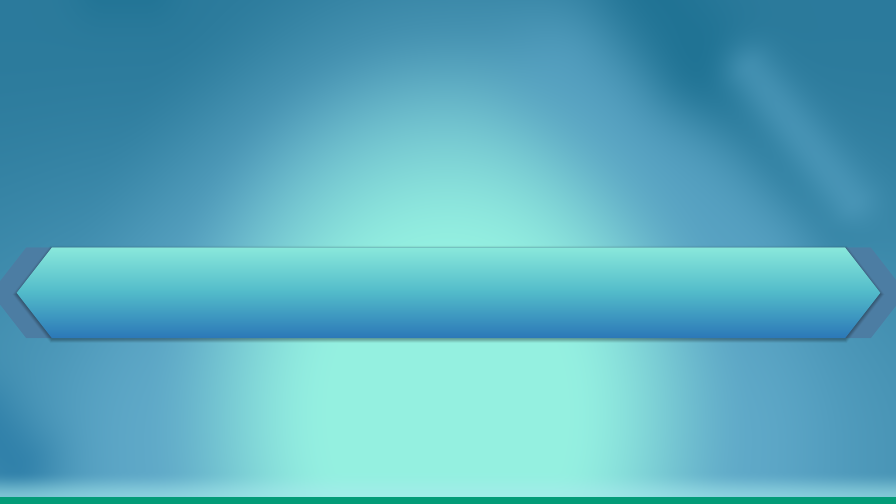
Reproduce this background procedurally as a Shadertoy shader.

```glsl
// A glossy pointed ribbon over a mint glow on blurred teal, with a green floor strip.

const vec3 TEAL  = vec3(0.17, 0.48, 0.61);
const vec3 DEEP  = vec3(0.11, 0.44, 0.57);
const vec3 AZURE = vec3(0.36, 0.65, 0.78);
const vec3 MINT  = vec3(0.58, 0.94, 0.88);
const vec3 SLATE = vec3(0.30, 0.49, 0.64);
const vec3 FLOOR = vec3(0.01, 0.61, 0.47);

// Signed distance to a flat bar whose two ends taper to a point.
float pointedBar(vec2 p, float shoulder, float tip, float halfHeight) {
    vec2 q = abs(p);
    vec2 normal = normalize(vec2(halfHeight, tip - shoulder));
    return max(q.y - halfHeight, dot(q - vec2(tip, 0.0), normal));
}

// Soft streak of light or shade around the segment a-b.
float streak(vec2 p, vec2 a, vec2 b, float width) {
    vec2 ab = b - a;
    float t = clamp(dot(p - a, ab) / dot(ab, ab), 0.0, 1.0);
    float d = length(p - a - t * ab) / width;
    return exp(-d * d);
}

float cover(float d, float pixel) {
    return 1.0 - smoothstep(-0.5 * pixel, 0.5 * pixel, d);
}

// Blurred backdrop; p is measured from the bottom centre in canvas heights.
vec3 backdrop(vec2 p) {
    // Cool base, darker towards the top
    vec3 col = mix(AZURE, TEAL, smoothstep(0.12, 0.95, p.y));
    col = mix(col, TEAL, 0.45 * smoothstep(0.55, 1.0, abs(p.x)));

    // Wide blue halo, then the mint core
    float d = length((p - vec2(0.0, 0.18)) * vec2(1.0, 0.78));
    col = mix(col, vec3(0.39, 0.68, 0.79), 0.85 * (1.0 - smoothstep(0.40, 0.80, d)));
    col = mix(col, MINT, 1.0 - smoothstep(0.23, 0.61, d));

    // Diagonal streaks on the right
    col = mix(col, AZURE, 0.55 * streak(p, vec2(0.24, 0.86), vec2(0.60, 0.50), 0.13));
    col = mix(col, DEEP, 0.75 * streak(p, vec2(0.41, 1.02), vec2(0.50, 0.88), 0.11));
    col = mix(col, DEEP, 0.35 * streak(p, vec2(0.50, 0.88), vec2(0.78, 0.56), 0.07));
    col = mix(col, AZURE, 0.50 * streak(p, vec2(0.60, 0.86), vec2(0.80, 0.60), 0.055));

    // Dark patches in the left corners
    col = mix(col, DEEP, 0.60 * streak(p, vec2(-0.68, 1.02), vec2(-0.60, 1.02), 0.07));
    col = mix(col, vec3(0.16, 0.48, 0.65), 0.75 * streak(p, vec2(-0.93, 0.16), vec2(-0.86, 0.08), 0.09));

    // Pale haze above the floor
    float haze = 1.0 - smoothstep(0.010, 0.065, p.y);
    return mix(col, vec3(0.66, 0.92, 0.93), 0.60 * haze);
}

// Ribbon gradient; t runs from 0 at the bottom to 1 at the top.
vec3 ribbonColor(float t) {
    vec3 low  = vec3(0.17, 0.47, 0.72);
    vec3 mid  = vec3(0.32, 0.73, 0.79);
    vec3 high = vec3(0.54, 0.91, 0.86);
    return t < 0.5 ? mix(low, mid, t * 2.0) : mix(mid, high, t * 2.0 - 1.0);
}

void mainImage(out vec4 fragColor, in vec2 fragCoord) {
    float pixel = 1.0 / iResolution.y;
    vec2 p = (fragCoord - vec2(0.5 * iResolution.x, 0.0)) * pixel;
    vec3 col = backdrop(p);

    // Floor strip
    col = mix(col, FLOOR, cover(p.y - 0.014, pixel));

    // Slate bar behind the ribbon
    vec2 q = p - vec2(0.001, 0.419);
    float halfHeight = 0.090;
    col = mix(col, SLATE, cover(pointedBar(q, 0.838, 0.908, halfHeight), pixel));

    // Ribbon with a soft drop shadow
    float shadow = pointedBar(q + vec2(0.0, 0.003), 0.787, 0.857, halfHeight);
    col *= 1.0 - 0.30 * (1.0 - smoothstep(-0.002, 0.008, shadow));
    float ribbon = pointedBar(q, 0.787, 0.857, halfHeight);
    float t = clamp(0.5 + 0.5 * q.y / halfHeight, 0.0, 1.0);
    col = mix(col, ribbonColor(t), cover(ribbon, pixel));

    fragColor = vec4(col, 1.0);
}
```
